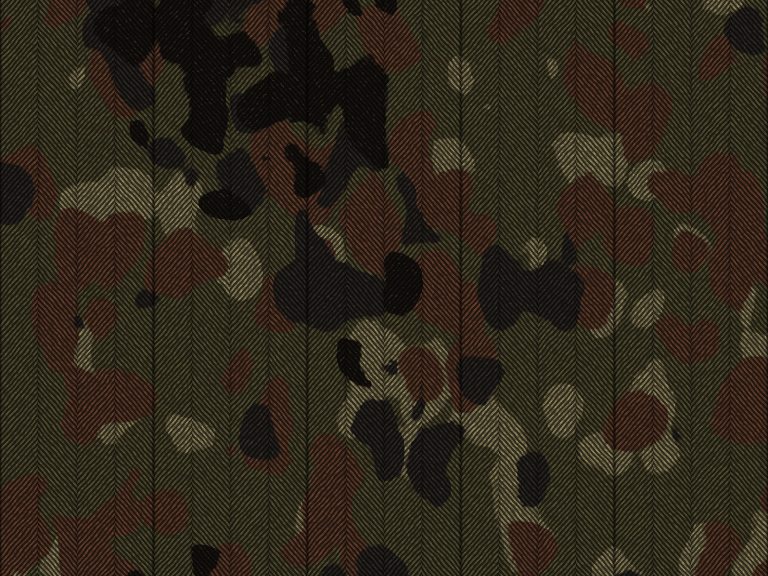
A Shadertoy shader for this texture:

```glsl
const vec3 GREEN = vec3(0.245, 0.235, 0.145);
const vec3 TAN   = vec3(0.43, 0.40, 0.275);
const vec3 BROWN = vec3(0.295, 0.18, 0.125);
const vec3 DARK  = vec3(0.115, 0.105, 0.10);
const vec3 BLACK = vec3(0.055, 0.047, 0.04);
const vec3 FLECK = vec3(0.30, 0.26, 0.19);
const float STRIPES = 15.0;   // herringbone stripes per canvas height
const float RIBS = 102.0;     // twill ribs per canvas height

float hash(vec2 p) {
    vec3 q = fract(vec3(p.xyx) * 0.1031);
    q += dot(q, q.yzx + 33.33);
    return fract((q.x + q.y) * q.z);
}

float noise(vec2 p) {
    vec2 i = floor(p), f = fract(p);
    f = f * f * (3.0 - 2.0 * f);
    float low = mix(hash(i), hash(i + vec2(1, 0)), f.x);
    float high = mix(hash(i + vec2(0, 1)), hash(i + vec2(1, 1)), f.x);
    return mix(low, high, f.y);
}

// Soft elliptical patch of influence
float glow(vec2 p, vec2 center, vec2 size) {
    vec2 d = (p - center) / size;
    return exp(-dot(d, d));
}

// Signed distance to scattered spots that melt together
float spots(vec2 p, float cell, float density, float seed) {
    vec2 q = p / cell + seed * 7.3;
    vec2 home = floor(q);
    float sum = 1e-5;
    for (int y = -1; y <= 1; y++)
    for (int x = -1; x <= 1; x++) {
        vec2 id = home + vec2(x, y);
        vec2 rnd = vec2(hash(id + seed), hash(id + seed + 41.7));
        vec2 d = q - id - 0.15 - 0.7 * rnd;
        d.x += d.y * (rnd.y - 0.5) * 0.6;
        d.y *= 0.75;
        float present = smoothstep(0.0, 0.12, density - hash(id + seed + 83.1));
        float radius = mix(0.32, 0.56, rnd.x) * present;
        sum += present * exp(-9.0 * (length(d) - radius));
    }
    return -log(sum) / 9.0 * cell;
}

vec3 paint(vec3 base, vec3 ink, float dist) {
    return mix(ink, base, smoothstep(-0.002, 0.0025, dist));
}

vec3 camouflage(vec2 p) {
    vec2 warp = vec2(noise(p * 16.0), noise(p * 16.0 + 37.0)) - 0.5;
    vec2 thread = vec2(noise(p * 190.0), noise(p * 190.0 + 11.0)) - 0.5;
    vec2 q = p + warp * 0.05 + thread * 0.006;

    float tanShare = 0.25 + 0.35 * glow(p, vec2(0.98, 0.2), vec2(0.26, 0.2));
    float brownShare = 0.43 - 0.2 * glow(p, vec2(0.95, 0.15), vec2(0.2));
    float darkShare = 0.12 + 0.65 * glow(p, vec2(0.63, 0.42), vec2(0.13, 0.36))
                    + 0.4 * glow(p, vec2(0.35, 0.83), vec2(0.26, 0.2));
    float blackShare = 1.15 * glow(p, vec2(0.44, 0.87), vec2(0.22, 0.2))
                     + 0.5 * glow(p, vec2(0.66, 0.43), vec2(0.1, 0.14))
                     + 0.7 * glow(p, vec2(0.32, 0.0), vec2(0.12, 0.06));

    vec3 col = GREEN;
    col = paint(col, TAN, spots(q, 0.084, tanShare, 3.0));
    col = paint(col, BROWN, spots(q, 0.088, brownShare, 17.0));
    col = paint(col, DARK, spots(q, 0.086, darkShare, 29.0));
    return paint(col, BLACK, spots(q, 0.08, blackShare, 53.0));
}

// Zigzag twill ribs, 0 in the gaps and 1 on the yarn
float herringbone(vec2 p) {
    float u = p.x * STRIPES;
    float zigzag = abs(fract(u * 0.5) * 2.0 - 1.0);
    float shift = 0.5 * mod(floor(u), 2.0);
    float wobble = 0.35 * noise(p * 60.0);
    float phase = RIBS * (p.y + 1.15 * zigzag / STRIPES) + shift + wobble;
    return smoothstep(-0.65, 0.8, sin(6.28318 * phase));
}

// Dark line wherever u is a whole number
float seam(float u, float width) {
    float d = 0.5 - abs(fract(u) - 0.5);
    return 1.0 - smoothstep(0.0, width, d);
}

void mainImage(out vec4 fragColor, in vec2 fragCoord) {
    vec2 p = fragCoord / iResolution.y;
    vec3 col = camouflage(p);

    // Woven relief with uneven yarn
    float rib = herringbone(p);
    float yarn = noise(p * vec2(310.0, 270.0));
    col *= mix(0.36, 0.72 + 0.6 * yarn, rib);
    col += vec3(0.022, 0.017, 0.013);

    // Pale flecks of weft on the ribs
    float fleck = smoothstep(0.68, 0.95, noise(p * vec2(260.0, 330.0) + 91.0));
    col = mix(col, FLECK, 0.4 * fleck * rib);

    // Seams between stripes and wider cloth panels
    col *= 1.0 - 0.2 * seam(p.x * STRIPES, 0.07);
    col *= 1.0 - 0.4 * seam(p.x * STRIPES / 4.0, 0.016);
    fragColor = vec4(col, 1.0);
}
```
